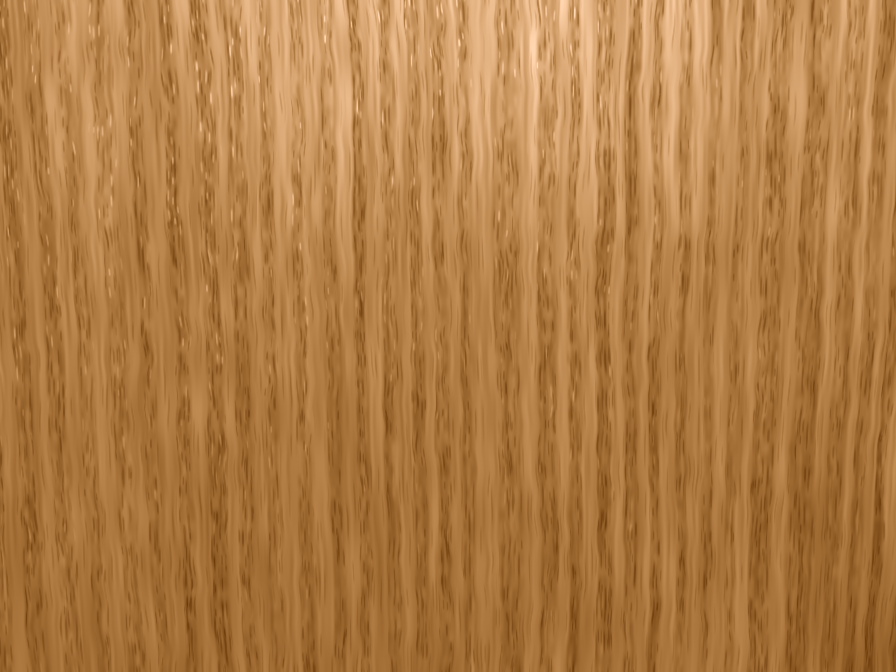
Write a Shadertoy shader that draws this texture.

```glsl
// Varnished oak veneer with upright grain, lit softly from above.
// Growth rings come from a warped repeat; pores, fibres and glints
// are stretched noise and scattered strokes that follow the rings.

float hash(vec2 p) {
    vec3 q = fract(p.xyx * vec3(0.1031, 0.1030, 0.0973));
    q += dot(q, q.yzx + 33.33);
    return fract((q.x + q.y) * q.z);
}

float noise(vec2 p) {
    vec2 i = floor(p), f = fract(p);
    f = f * f * (3.0 - 2.0 * f);
    float low = mix(hash(i), hash(i + vec2(1.0, 0.0)), f.x);
    float high = mix(hash(i + vec2(0.0, 1.0)), hash(i + 1.0), f.x);
    return mix(low, high, f.y);
}

// Noise centred on zero
float grain(vec2 p, vec2 frequency) {
    return noise(p * frequency + 40.0) - 0.5;
}

// One tapered upright stroke per cell, kept with the given density
float strokes(vec2 p, vec2 cell, float density, float seed) {
    vec2 g = p / cell;
    float column = floor(g.x);
    g.y += 17.0 * hash(vec2(column, seed));
    vec2 id = vec2(column, floor(g.y)) + seed;
    vec2 f = fract(g) - 0.5;
    float halfLength = mix(0.22, 0.50, hash(id + 3.7));
    float lean = 0.25 * f.y * (hash(id + 5.3) - 0.5);
    float side = abs(f.x - lean - 0.25 * (hash(id + 9.1) - 0.5));
    float body = 1.0 - smoothstep(0.06, 0.36, side);
    float ends = 1.0 - smoothstep(halfLength * 0.3, halfLength, abs(f.y));
    return body * ends * smoothstep(0.0, 0.25, density - hash(id));
}

// Bends the plane so that the grain converges gently downwards
vec2 grainSpace(vec2 p, float axis) {
    float x = (p.x - axis) / (1.0 + 0.10 * (p.y - 0.5));
    x += 0.026 * grain(p, vec2(3.0, 1.4));
    x += 0.006 * grain(p, vec2(14.0, 6.0));
    x += 0.004 * grain(p, vec2(45.0, 30.0));
    return vec2(x, p.y);
}

// Porous early wood: 1 inside a dark band, 0 in the smooth late wood
float ringBand(vec2 g, float ringsPerUnit) {
    float phase = g.x * ringsPerUnit + 0.8 * grain(g, vec2(9.0, 0.5));
    float ring = floor(phase), f = fract(phase);
    float width = mix(0.34, 0.58, hash(vec2(ring, 5.0)));
    float band = smoothstep(0.03, 0.15, f) * (1.0 - smoothstep(width, width + 0.25, f));
    return band * mix(0.6, 1.0, hash(vec2(ring, 8.0)));
}

// Broad light: brighter upwards, a sheen at the top, a dim lower corner
float lighting(vec2 p, float aspect) {
    vec2 sheen = (p - vec2(0.55 * aspect, 1.04)) / vec2(0.50, 0.36);
    vec2 corner = (p - vec2(aspect, 0.02)) / vec2(0.10, 0.12);
    return 0.17 + 0.24 * p.y + 0.44 * exp(-dot(sheen, sheen))
         - 0.20 * exp(-dot(corner, corner));
}

// Oak colours from brown (0) through honey to pale sheen (1)
vec3 oakColour(float tone) {
    vec3 brown = vec3(0.55, 0.35, 0.14);
    vec3 honey = vec3(0.35, 0.32, 0.26);
    vec3 pale = vec3(0.0, 0.04, 0.12);
    return brown + honey * tone + pale * tone * abs(tone);
}

void mainImage(out vec4 fragColor, in vec2 fragCoord) {
    vec2 p = fragCoord / iResolution.y;
    float aspect = iResolution.x / iResolution.y;
    float across = p.x / aspect;
    vec2 g = grainSpace(p, 0.52 * aspect);
    float band = ringBand(g, 22.0);

    // Rings stand out more to the right
    float detail = mix(0.16, 0.30, across) * (0.34 - band);

    // Fibres, from broad streaks to fine threads
    detail += 0.12 * grain(g, vec2(28.0, 1.2));
    detail += 0.16 * grain(g, vec2(90.0, 5.0));
    detail += 0.27 * grain(g, vec2(210.0, 13.0));
    detail += 0.28 * band * grain(g, vec2(200.0, 60.0));

    // Dark pores crowd the bands in chains; thin ticks cross the late wood
    float poreDensity = 0.05 + 0.85 * band;
    float pores = strokes(g, vec2(0.0068, 0.060), poreDensity, 11.0);
    float finePores = strokes(g, vec2(0.0053, 0.036), 0.7 * poreDensity, 53.0);
    float ticks = strokes(g, vec2(0.0057, 0.085), 0.50, 23.0);
    detail -= 0.25 * max(pores, finePores) + 0.17 * ticks * (1.0 - 0.5 * band);
    detail += 0.07;

    // Varnish glints on pore edges, mostly left and towards the top
    float glintDensity = (0.08 + 0.42 * band) * mix(0.90, 0.40, across)
                       * smoothstep(-0.5, 0.9, p.y);
    float glints = strokes(g + vec2(0.003, 0.0), vec2(0.0058, 0.030), glintDensity, 37.0);
    detail += 0.36 * glints;

    // Brighter light deepens the relief
    float light = lighting(p, aspect);
    float tone = light + detail * (0.80 + 0.80 * light);
    fragColor = vec4(clamp(oakColour(tone), 0.0, 1.0), 1.0);
}
```
